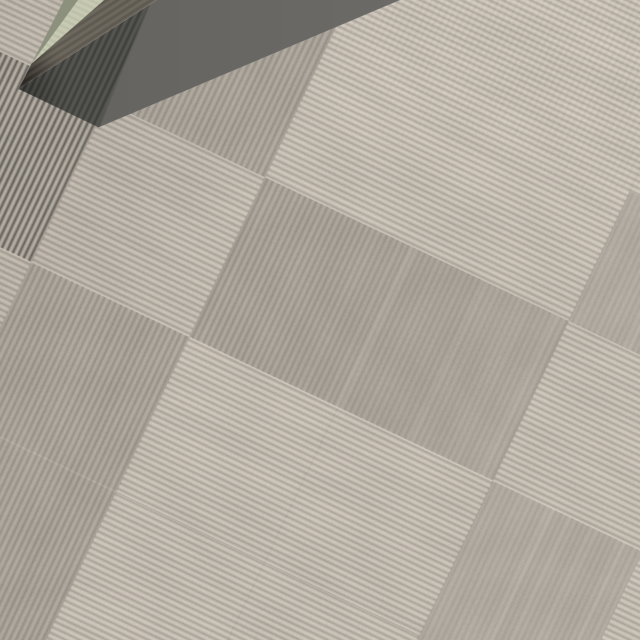
Reproduce this texture procedurally as a WebGL 1 fragment shader.

```glsl
precision highp float;
// Tilted checkerboard of ribbed wall panels with a dark beam in the top left corner.
// Panel parity is a product of smooth edge signs; the ribs of light and shaded
// panels run at right angles, and the beam is cut from half planes.
uniform vec2 u_resolution;

const float LIGHT_PITCH = 0.0092;
const float SHADED_PITCH = 0.0094;
const vec3 STONE = vec3(1.0, 0.96, 0.904);
const vec3 BEAM_GRAY = vec3(0.415, 0.408, 0.395);
const vec3 BEAM_DARK = vec3(0.225, 0.225, 0.215);
const vec3 BEAM_BROWN = vec3(0.40, 0.38, 0.345);
const vec3 GLASS = vec3(0.78, 0.79, 0.70);
const vec3 GLASS_EDGE = vec3(0.55, 0.57, 0.49);

float hash(vec2 p) {
  return fract(sin(dot(p, vec2(127.1, 311.7))) * 4375.85);
}

// Soft step across distance d, one pixel wide
float cover(float d, float px) {
  return smoothstep(-px, px, d);
}

float flip(float d, float px) {
  return 2.0 * cover(d, px) - 1.0;
}

// Signed distance to the line a-b, positive on its left
float leftOf(vec2 p, vec2 a, vec2 b) {
  vec2 d = normalize(b - a);
  return d.x * (p.y - a.y) - d.y * (p.x - a.x);
}

// Rounded rib profile from -1 to 1, fading when finer than the pixels
float ribs(float t, float pitch, float px) {
  float wave = pow(0.5 + 0.5 * cos(6.28318 * t / pitch), 0.75);
  return (2.0 * wave - 1.1) * (1.0 - smoothstep(0.3, 0.7, px / pitch));
}

float ribTint(float t, float pitch, float seed) {
  return hash(vec2(floor(t / pitch + 0.5), seed)) - 0.5;
}

float line(float d, float width, float px) {
  return 1.0 - smoothstep(width - px, width + px, abs(d));
}

float mottle(vec2 q) {
  return sin(q.x * 31.0 + 2.0 * sin(q.y * 17.0)) * sin(q.y * 37.0 + sin(q.x * 23.0));
}

// 1 on shaded panels, 0 on light ones
float shadedPanel(vec2 q, float px) {
  float parity = flip(q.x + 0.273, px) * flip(q.x, px) * flip(q.x - 0.525, px)
               * flip(q.x - 0.784, px) * flip(q.y, px) * flip(q.y - 0.276, px);
  float cutOff = cover(-0.224 - q.y, px) * step(0.25, q.x);
  return (0.5 - 0.5 * parity) * (1.0 - cutOff);
}

float lightTone(vec2 q, float px) {
  float tone = 0.745 - 0.035 * smoothstep(0.05, -0.2, q.x);
  tone += 0.022 * smoothstep(0.1, -0.4, q.y);
  tone += 0.064 * ribs(q.y, LIGHT_PITCH, px) + 0.02 * ribTint(q.y, LIGHT_PITCH, 1.0);
  tone += 0.012 * ribs(q.x, SHADED_PITCH, px) * smoothstep(-0.08, -0.35, q.y);
  tone -= 0.09 * line(q.y - 0.544, 0.001, px) * cover(q.x, px);
  return tone - 0.02 * line(q.x - 0.257, 0.0015, px) * cover(q.y - 0.276, px);
}

float shadedTone(vec2 q, float px) {
  float farLeft = cover(-0.273 - q.x, px);
  float contrast = 0.021 + 0.026 * smoothstep(0.45, -0.05, q.x) + 0.10 * farLeft;
  float tone = 0.645 + 0.02 * smoothstep(0.15, 0.5, q.x) - 0.07 * farLeft;
  tone += 0.018 * cover(q.x - 0.525, px);
  tone += contrast * ribs(q.x, SHADED_PITCH, px) + 0.018 * ribTint(q.x, SHADED_PITCH, 2.0);
  // Faint pale streaks, one per sheet
  float streak = abs(fract((q.x - 0.257) / 0.124 + 0.5) - 0.5) * 0.124;
  tone += 0.025 * line(streak, 0.004, px + 0.003) * step(0.18, q.x);
  return tone + 0.04 * line(q.y - 0.544, 0.0012, px) * cover(-q.x, px);
}

vec3 wall(vec2 q, float px) {
  float tone = mix(lightTone(q, px), shadedTone(q, px), shadedPanel(q, px));
  // Joints: pale along the rows, dark down the columns
  tone += 0.03 * line(q.y - 0.276, 0.0015, px);
  float joint = min(min(abs(q.x), abs(q.x - 0.525)), abs(q.x + 0.273));
  tone -= 0.03 * line(joint, 0.0018, px);
  tone += 0.008 * mottle(q) + 0.018 * (hash(floor(q * 420.0)) - 0.5);
  return STONE * tone;
}

vec3 addBeam(vec3 color, vec2 p, vec2 q, float px) {
  vec2 tip = vec2(0.029, 0.861), foot = vec2(0.154, 0.801), far = vec2(0.625, 1.0);
  vec2 top = vec2(0.245, 1.0), back = vec2(0.049, 0.9), backTop = vec2(0.163, 1.0);
  // Glass strip behind the beam
  float behind = leftOf(p, back, backTop);
  float pane = min(behind, leftOf(p, vec2(0.122, 1.0), back));
  float rim = min(behind, leftOf(p, vec2(0.1, 1.0), back));
  color = mix(color, GLASS_EDGE, cover(rim, px));
  color = mix(color, GLASS * (0.98 + 0.03 * ribs(q.y, LIGHT_PITCH, px)), cover(pane, px));
  // Brown side face, darkest at the tip
  float side = min(min(leftOf(p, tip, top), leftOf(p, backTop, back)), leftOf(p, back, tip));
  float fade = smoothstep(0.0, 0.09, distance(p, tip));
  float groove = ribs(leftOf(p, tip, top), SHADED_PITCH, px);
  color = mix(color, BEAM_BROWN * (0.45 + 0.55 * fade + 0.09 * groove), cover(side, px));
  // Smooth gray underside with a ribbed end
  float under = min(min(leftOf(p, tip, foot), leftOf(p, foot, far)), leftOf(p, top, tip));
  vec3 ribbed = BEAM_DARK * (1.0 + 0.3 * fade + 0.2 * ribs(q.x, SHADED_PITCH, px));
  vec3 gray = BEAM_GRAY * (0.96 + 0.12 * (p.x - 0.15));
  float end = cover(leftOf(p, foot, vec2(0.232, 0.99)), px + 0.002);
  return mix(color, mix(gray, ribbed, end), cover(under, px));
}

void main() {
  vec2 p = gl_FragCoord.xy / u_resolution;
  float px = 0.75 / min(u_resolution.x, u_resolution.y);
  vec2 offset = p - vec2(0.414, 0.723);
  vec2 q = vec2(dot(offset, vec2(0.904, -0.428)), dot(offset, vec2(-0.428, -0.904)));
  gl_FragColor = vec4(addBeam(wall(q, px), p, q, px), 1.0);
}
```
